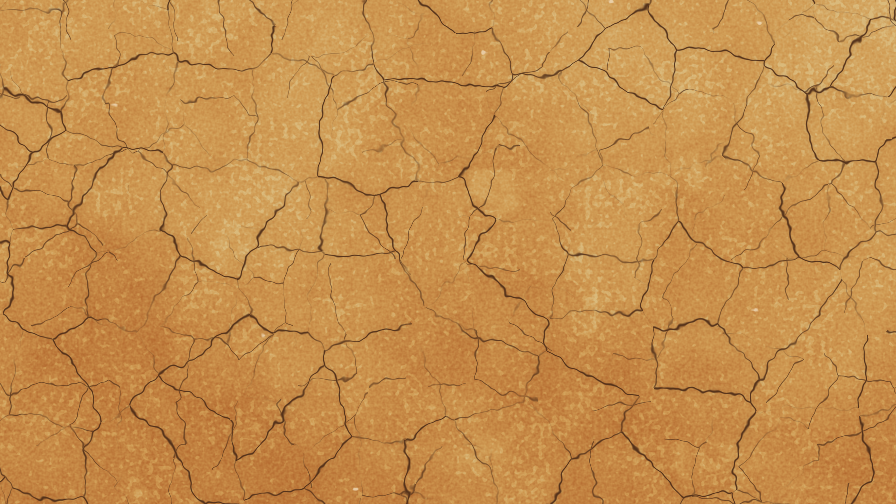
Write a Shadertoy shader that draws this texture.

```glsl
// Dry ochre clay split by thin, jagged cracks.
// Warped Voronoi borders give the cracks, each border with its own strength;
// layered gradient noise gives the sun-bleached tone, flakes and grain.

const vec3 RUST  = vec3(0.75, 0.49, 0.24);
const vec3 OCHRE = vec3(0.79, 0.56, 0.29);
const vec3 SAND  = vec3(0.82, 0.62, 0.34);
const vec3 STRAW = vec3(0.84, 0.68, 0.42);
const vec3 CHIP  = vec3(0.93, 0.84, 0.70);
const vec3 CRACK = vec3(0.30, 0.17, 0.09);

const float PLATE_FREQ   = 6.0;     // large plates per canvas height
const float SPLIT_FREQ   = 8.5;     // finer splits across the plates
const float CRACK_WIDTH  = 0.0015;  // half width of the widest crack
const float SPLIT_WIDTH  = 0.0008;
const float JITTER       = 0.88;
const float MEAN_TONE    = 1.13;    // 0 rust, 1 ochre, 2 sand, 3 straw
const float GRAIN        = 1.2;
const int   CHIP_COUNT   = 7;

vec2 hash22(vec2 p) {
    vec3 q = fract(p.xyx * vec3(0.1031, 0.1030, 0.0973));
    q += dot(q, q.yzx + 33.33);
    return fract((q.xx + q.yz) * q.zy);
}

float cornerSlope(vec2 cell, vec2 offset) {
    float angle = 6.2832 * hash22(cell).x;
    return dot(vec2(cos(angle), sin(angle)), offset);
}

float gradientNoise(vec2 p) {
    vec2 i = floor(p), f = p - i;
    vec2 u = f * f * f * (f * (f * 6.0 - 15.0) + 10.0);
    vec2 e = vec2(1.0, 0.0);
    return mix(mix(cornerSlope(i, f), cornerSlope(i + e.xy, f - e.xy), u.x),
               mix(cornerSlope(i + e.yx, f - e.yx), cornerSlope(i + e.xx, f - e.xx), u.x), u.y);
}

float fbm(vec2 p) {
    float sum = 0.0, amp = 1.0;
    for (int i = 0; i < 4; i++) {
        sum += amp * gradientNoise(p);
        p = mat2(1.6, 1.2, -1.2, 1.6) * p + 17.3;
        amp *= 0.5;
    }
    return sum;
}

vec2 noisePair(vec2 p) {
    return vec2(gradientNoise(p), gradientNoise(p + 41.7));
}

// x: distance to the nearest cell border, y: random strength of that border
vec2 voronoiBorder(vec2 p) {
    vec2 home = floor(p), nearCell = home, toNear = vec2(0.0);
    float best = 9.0;
    for (int y = -1; y <= 1; y++)
    for (int x = -1; x <= 1; x++) {
        vec2 cell = home + vec2(x, y);
        vec2 r = cell + 0.5 + JITTER * (hash22(cell) - 0.5) - p;
        if (dot(r, r) < best) { best = dot(r, r); toNear = r; nearCell = cell; }
    }
    vec2 border = vec2(9.0, 0.0);
    for (int y = -2; y <= 2; y++)
    for (int x = -2; x <= 2; x++) {
        if (x == 0 && y == 0) continue;
        vec2 cell = nearCell + vec2(x, y);
        vec2 r = cell + 0.5 + JITTER * (hash22(cell) - 0.5) - p;
        float d = dot(0.5 * (toNear + r), normalize(r - toNear));
        if (d < border.x) border = vec2(d, hash22(cell + nearCell + 7.0).y);
    }
    return border;
}

// Antialiased line by pixel coverage; thin lines fade instead of breaking up
float line(float d, float halfWidth, float px) {
    float soft = 0.7 * px;
    return (1.0 - smoothstep(max(halfWidth - soft, 0.0), halfWidth + soft, d)) * min(1.0, 2.4 * halfWidth / px);
}

vec3 clayColor(float tone) {
    vec3 c = mix(RUST, OCHRE, clamp(tone, -1.0, 1.0));
    c += (SAND - OCHRE) * clamp(tone - 1.0, 0.0, 1.0);
    return c + (STRAW - SAND) * clamp(tone - 2.0, 0.0, 1.8);
}

void mainImage(out vec4 fragColor, in vec2 fragCoord) {
    float px = 1.0 / iResolution.y;
    vec2 p = fragCoord * px, uv = fragCoord / iResolution.xy;

    // Clay tone: bleached towards the top, mottled, flaked and grainy
    float tone = MEAN_TONE + 1.55 * (uv.y - 0.5) + 0.6 * (uv.x - 0.5) + 1.25 * fbm(p * 2.6 + 3.0);
    tone += 0.5 * fbm(p * 17.0);
    float flakes = gradientNoise(p * 75.0) + 0.6 * gradientNoise(p * 135.0 + 9.0);
    tone += 1.4 * smoothstep(0.18, 0.5, flakes + 0.5 * gradientNoise(p * 9.0 + 5.0));
    tone += GRAIN * (gradientNoise(p * 140.0) + 0.7 * gradientNoise(p * 237.0));
    tone += 1.0 * smoothstep(0.36, 0.62, gradientNoise(p * 5.5 + 21.0) + 0.3 * gradientNoise(p * 30.0));
    vec3 color = clayColor(tone);

    // Tiny pale chips
    for (int i = 0; i < CHIP_COUNT; i++) {
        vec2 center = hash22(vec2(float(i) * 3.7 + 1.0, 12.0)) * iResolution.xy * px;
        float d = length((p - center) * vec2(0.8, 1.2)) + 0.004 * gradientNoise(p * 130.0);
        color = mix(color, CHIP, 0.85 * (1.0 - smoothstep(0.004 - px, 0.004 + px, d)));
    }

    // Jagged cracks: continuous plate borders, then faint hairline splits
    vec2 q = p + 0.034 * noisePair(p * 6.0) + 0.014 * noisePair(p * 23.0) + 0.006 * noisePair(p * 60.0);
    vec2 plate = voronoiBorder(q * PLATE_FREQ + 2.0);
    vec2 split = voronoiBorder(q * SPLIT_FREQ + 31.0);
    float fade = gradientNoise(p * 7.0 + 60.0) + 0.5 * gradientNoise(p * 25.0);
    float plateForce = smoothstep(-0.1, 0.7, plate.y + 0.5 * fade);
    float splitForce = smoothstep(0.4, 0.95, split.y + 0.5 * fade);
    float plateDist = plate.x / PLATE_FREQ;
    float deep = line(plateDist, CRACK_WIDTH * mix(0.4, 1.0, plateForce), px) * plateForce;
    float hair = line(split.x / SPLIT_FREQ, SPLIT_WIDTH, px) * splitForce;
    color *= 1.0 - 0.04 * plateForce * exp(-plateDist / 0.006);
    color = mix(color, CRACK, max(0.92 * deep, 0.7 * hair));

    fragColor = vec4(clamp(color, 0.0, 1.0), 1.0);
}
```
